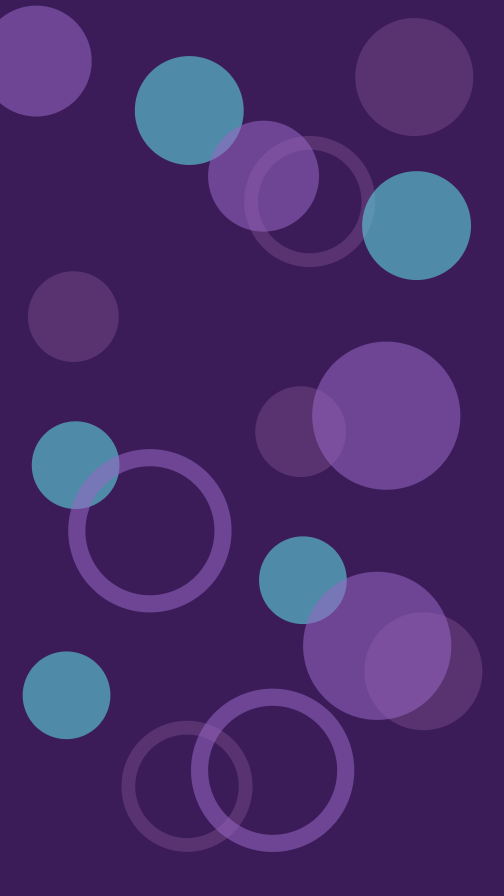
This background is drawn by a WebGL 1 fragment shader. Its source:

```glsl
precision highp float;
// Translucent plum, teal and violet discs and rings scattered over deep purple.

uniform vec2 u_resolution;

#define BACKGROUND vec3(0.23, 0.11, 0.35)
#define PLUM vec4(0.63, 0.41, 0.65, 0.30)
#define TEAL vec4(0.353, 0.772, 0.827, 0.65)
#define VIOLET vec4(0.594, 0.40, 0.768, 0.55)
#define SPREAD_STEP vec2(0.7549, 0.5698)
#define EDGE_MARGIN 0.04
#define RING_THICKNESS 0.21
#define MAX_SHAPES 6

float discDistance(vec2 p, float radius) {
    return length(p) - radius;
}

float ringDistance(vec2 p, float outerRadius) {
    float halfWidth = 0.5 * RING_THICKNESS * outerRadius;
    return abs(length(p) - outerRadius + halfWidth) - halfWidth;
}

// Evenly spread centre in canvas units (width = 1).
vec2 shapeCentre(float index, vec2 start, float height) {
    vec2 cell = fract(start + index * SPREAD_STEP);
    return mix(vec2(EDGE_MARGIN), vec2(1.0 - EDGE_MARGIN), cell) * vec2(1.0, height);
}

// Blends one family of shapes; radii = (even disc, odd disc, ring).
// Every third shape is a ring, unless the ring radius is zero.
vec3 blendShapes(vec3 base, vec2 p, vec4 tint, vec2 start, vec3 radii, float count) {
    float height = u_resolution.y / u_resolution.x;
    for (int i = 0; i < MAX_SHAPES; i++) {
        float index = float(i);
        if (index >= count) break;
        vec2 offset = p - shapeCentre(index, start, height);
        float discRadius = mod(index, 2.0) < 0.5 ? radii.x : radii.y;
        bool isRing = radii.z > 0.0 && mod(index, 3.0) > 1.5;
        float dist = isRing ? ringDistance(offset, radii.z) : discDistance(offset, discRadius);

        // One-pixel smooth edge
        float coverage = clamp(0.5 - dist * u_resolution.x, 0.0, 1.0);
        base = mix(base, tint.rgb, tint.a * coverage);
    }
    return base;
}

void main() {
    vec2 p = gl_FragCoord.xy / u_resolution.x;
    vec3 color = BACKGROUND;

    // Layers from back to front
    color = blendShapes(color, p, PLUM, vec2(0.85, 0.95), vec3(0.117, 0.09, 0.13), 6.0);
    color = blendShapes(color, p, TEAL, vec2(0.10, 0.20), vec3(0.087, 0.108, 0.0), 5.0);
    color = blendShapes(color, p, VIOLET, vec2(0.77, 0.26), vec3(0.147, 0.11, 0.162), 6.0);

    gl_FragColor = vec4(color, 1.0);
}
```
